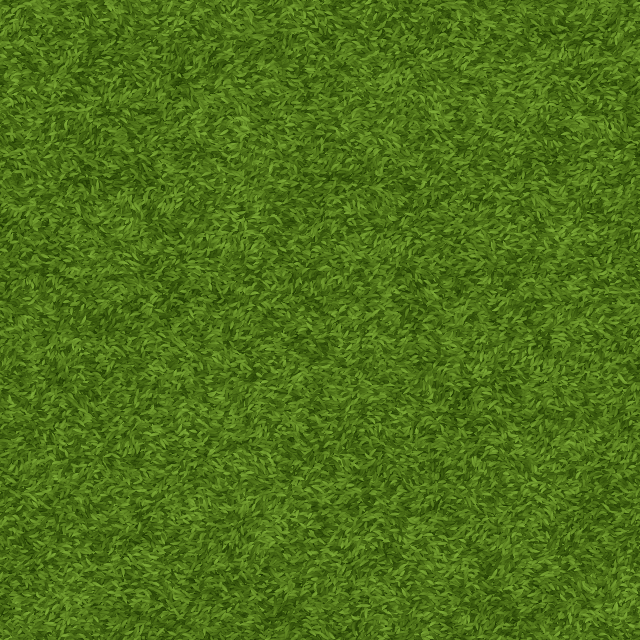
Write a three.js fragment shader that draws this texture.

```glsl
// Dense lawn seen from above: layers of short, curved, tapering blades are
// scattered on jittered grids and stacked from dark roots to bright tips.
// Gradient noise bends the growing direction and mottles the turf.

varying vec2 vUv;

vec3 hash3(vec2 p) {
  vec3 q = fract(p.xyx * vec3(0.1031, 0.1030, 0.0973));
  q += dot(q, q.yxz + 33.33);
  return fract((q.xxy + q.yzz) * q.zyx);
}

float gradientDot(vec2 cell, vec2 offset) {
  float angle = 6.2832 * hash3(cell + 71.0).x;
  return dot(vec2(cos(angle), sin(angle)), offset);
}

float gradientNoise(vec2 p) {
  vec2 cell = floor(p);
  vec2 f = fract(p);
  vec2 u = f * f * f * (f * (f * 6.0 - 15.0) + 10.0);
  float low = mix(gradientDot(cell, f),
                  gradientDot(cell + vec2(1.0, 0.0), f - vec2(1.0, 0.0)), u.x);
  float high = mix(gradientDot(cell + vec2(0.0, 1.0), f - vec2(0.0, 1.0)),
                   gradientDot(cell + 1.0, f - 1.0), u.x);
  return mix(low, high, u.y);
}

// Draws one layer of blades over the tone below; depth runs from 0 to 1.
float bladeLayer(float tone, vec2 uv, float depth, float flow, float mottle) {
  vec2 seed = vec2(37.0, 113.0) * floor(depth * 6.0 + 1.5);
  vec2 p = uv * 92.0 + hash3(seed).xy;
  vec2 home = floor(p);

  for (int y = -1; y <= 1; y++) {
    for (int x = -1; x <= 1; x++) {
      vec2 cell = home + vec2(float(x), float(y));
      vec3 place = hash3(cell + seed);
      vec3 look = hash3(cell + seed + 19.7);

      // Blade frame: x runs along the spine, y across it
      float angle = flow + 1.9 * (place.z - 0.5);
      vec2 axis = vec2(cos(angle), sin(angle)) * (look.z < 0.5 ? -1.0 : 1.0);
      vec2 d = p - cell - place.xy;
      vec2 q = vec2(dot(d, axis), dot(d, vec2(-axis.y, axis.x)));

      float along = q.x / mix(0.5, 0.85, look.y);
      float taper = max(1.0 - along * along, 0.0);
      float across = abs(q.y + 0.16 * (look.z - 0.5) * along * along);
      float halfWidth = 0.23 * taper * (1.0 - 0.25 * along);

      // Soft shadow around the blade, then the blade itself
      float shadow = taper * (1.0 - smoothstep(0.1, 0.42, across));
      float cover = smoothstep(-0.08, 0.08, halfWidth - across)
                  * smoothstep(0.0, 0.15, taper);
      float ridge = across / 0.25;
      float shade = 0.57 + 0.9 * (look.x - 0.5) + 0.16 * along
                  - 0.25 * ridge * ridge + 0.2 * (depth - 0.5) + mottle;
      tone = mix(tone - 0.13 * shadow, shade, cover);
    }
  }
  return tone;
}

void main() {
  // Slow changes of direction and brightness across the lawn
  float flow = 0.15 + 2.0 * gradientNoise(vUv * 17.0);
  float mottle = 0.13 * gradientNoise(vUv * 6.0 + 4.3)
               + 0.20 * gradientNoise(vUv * 27.0 + 9.1);

  float tone = 0.1;
  for (int i = 0; i < 7; i++) {
    tone = bladeLayer(tone, vUv, float(i) / 6.0, flow, mottle);
  }
  tone = clamp(tone, -0.25, 1.2);

  // Shaded root green to sunlit tip green
  vec3 color = mix(vec3(0.17, 0.28, 0.03), vec3(0.44, 0.60, 0.18), tone);
  color.b -= 0.04 * tone * (1.0 - tone);
  gl_FragColor = vec4(clamp(color, 0.0, 1.0), 1.0);
}
```
